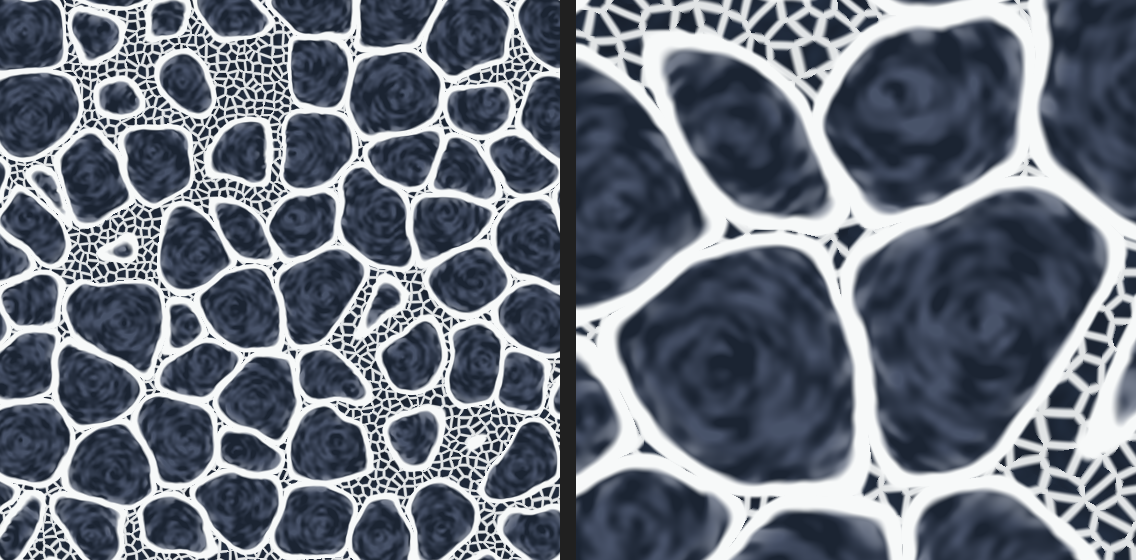
Left, the full canvas; right, a detail of the centre.
This texture is drawn by a Shadertoy shader. Its source:

```glsl
// Micrograph of dark fibrous cells in pale walls, with fine porous mesh in the gaps.

const vec3  SHADOW = vec3(0.105, 0.140, 0.195);
const vec3  NAVY   = vec3(0.260, 0.300, 0.385);
const vec3  WALL   = vec3(0.970, 0.978, 0.978);
const float CELLS       = 7.8;    // cell grid rows per canvas
const float JITTER      = 0.82;   // site scatter within the grid
const float SIZE_SPREAD = 0.24;   // variety of cell sizes
const float ROUNDING    = 12.0;   // lower gives rounder cells
const float WALL_CORE   = 0.026;  // solid half width of a wall, in grid units
const float WALL_EDGE   = 0.062;  // outer end of the soft wall edge
const float GAP_DEPTH   = 0.13;   // how far cells draw back around mesh
const float MESH_SHARE  = 0.08;   // share of sites that become mesh
const float PORES       = 62.0;   // mesh pores per canvas
const float FIBRES      = 135.0;  // fibre detail per canvas
const float FIBRE_STEP  = 0.0032; // spacing of samples along a fibre

float hash(vec2 p) {
    return fract(sin(dot(p, vec2(127.1, 311.7))) * 43758.5453);
}

vec2 hash2(vec2 p) {
    return vec2(hash(p), hash(p + 57.3));
}

float noise(vec2 p) {
    vec2 i = floor(p), f = fract(p);
    f = f * f * (3.0 - 2.0 * f);
    return mix(mix(hash(i), hash(i + vec2(1, 0)), f.x),
               mix(hash(i + vec2(0, 1)), hash(i + vec2(1, 1)), f.x), f.y);
}

vec2 siteAt(vec2 id) {
    return id + 0.5 + JITTER * (hash2(id) - 0.5);
}

// Squared distance to a site, less a random weight that sets the cell size
float power(vec2 p, vec2 id) {
    vec2 d = p - siteAt(id);
    return dot(d, d) - SIZE_SPREAD * hash(id + 19.7);
}

// Rounded distance to the border of the cell around p; also gives its id
float cellDistance(vec2 p, out vec2 id) {
    vec2 base = floor(p);
    float nearest = 1e5;
    for (int y = -2; y <= 2; y++)
    for (int x = -2; x <= 2; x++) {
        vec2 c = base + vec2(x, y);
        float d = power(p, c);
        if (d < nearest) { nearest = d; id = c; }
    }
    // Soft minimum of the distances to all bisectors
    float sum = 0.0;
    for (int y = -2; y <= 2; y++)
    for (int x = -2; x <= 2; x++) {
        vec2 c = base + vec2(x, y);
        if (c == id) continue;
        float span = max(length(siteAt(c) - siteAt(id)), 0.05);
        sum += exp(-ROUNDING * (power(p, c) - nearest) / (2.0 * span));
    }
    return -log(sum + 1e-6) / ROUNDING;
}

// Web of thin strands around small pores: 1 on a strand, 0 in a pore
float mesh(vec2 p) {
    vec2 base = floor(p), first = vec2(9.0), second = vec2(9.0);
    for (int y = -1; y <= 1; y++)
    for (int x = -1; x <= 1; x++) {
        vec2 c = base + vec2(x, y);
        vec2 d = c + 0.1 + 0.8 * hash2(c + 31.0) - p;
        if (dot(d, d) < dot(first, first)) { second = first; first = d; }
        else if (dot(d, d) < dot(second, second)) second = d;
    }
    float edge = (dot(second, second) - dot(first, first))
               / (2.0 * max(length(second - first), 0.05));
    return 1.0 - smoothstep(0.06, 0.25, edge);
}

// Noise drawn out along circles around the cell centre
float fibres(vec2 p, vec2 centre) {
    vec2 r = p - centre;
    vec2 along = vec2(-r.y, r.x) / (length(r) + 0.004);
    float sum = 0.0;
    for (int i = -2; i <= 2; i++)
        sum += noise((p + along * float(i) * FIBRE_STEP) * FIBRES);
    return sum / 5.0;
}

void mainImage(out vec4 fragColor, in vec2 fragCoord) {
    vec2 uv = fragCoord / iResolution.y;

    // Cells with slightly uneven outlines
    vec2 wobble = vec2(noise(uv * 22.0), noise(uv * 22.0 + 40.0)) - 0.5;
    vec2 p = uv * CELLS + 0.13 * wobble;
    vec2 id;
    float border = cellDistance(p, id);
    float fibre = fibres(uv, siteAt(id) / CELLS);

    // Cells draw back in patches and leave room for mesh
    float gap = GAP_DEPTH * smoothstep(0.60, 0.85, noise(uv * 4.5 + 7.0));
    gap += 0.3 * step(1.0 - MESH_SHARE, hash(id + 83.1));
    float inside = border - gap + 0.03 * (fibre - 0.5);

    // Fibrous flesh, darker and lighter in broad patches
    float tone = 0.5 + 2.0 * (fibre - 0.5) + 0.5 * (noise(uv * 30.0) - 0.5);
    vec3 color = mix(SHADOW, NAVY, clamp(tone, 0.0, 1.15));

    // Pale wisps close to the wall
    float wisps = smoothstep(0.4, 0.75, fibre) * (1.0 - smoothstep(0.05, 0.17, inside));
    color = mix(color, WALL, 0.28 * wisps);

    // Mesh in the gaps, then the wall around each cell
    float strands = mesh(uv * PORES + 0.7 * wobble);
    vec3 web = mix(SHADOW * (0.8 + 0.6 * fibre), WALL, 0.9 * strands);
    color = mix(web, color, smoothstep(-0.02, 0.02, inside));
    float rim = inside < 0.0 ? -1.5 * inside : inside;
    color = mix(color, WALL, 1.0 - smoothstep(WALL_CORE, WALL_EDGE, rim));

    fragColor = vec4(color, 1.0);
}
```
